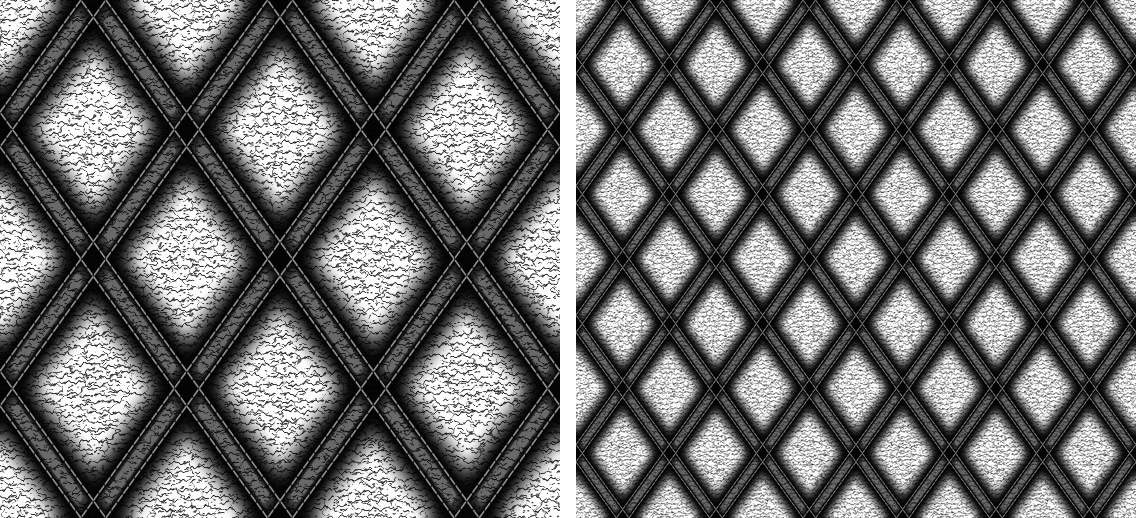
Left: one tile. Right: repeated 2 by 2.
This pattern is drawn by a Shadertoy shader. Its source:

```glsl
// Quilted leather: padded diamonds between crossing, double-stitched straps.
// Two diagonal coordinates give the lattice; wrapped cellular noise draws the
// fine creases, broken up by layered sines whose whole frequencies tile.

#define REPEATS vec2(3.0, 2.0)        // diamonds across and down
#define STITCH_OFFSET 0.067           // seam to strap axis, in lattice units
#define STITCH_HALF 0.0055
#define DASHES 16.0                   // stitches per strap segment
#define PAD_EDGE vec2(0.078, 0.285)   // where a pad leaves black, reaches white
#define COARSE_GRID vec2(26.0, 54.0)
#define FINE_GRID vec2(40.0, 92.0)
#define SPECK_GRID vec2(150.0, 190.0)
#define CREASE_HALF 0.0012            // in canvas heights
#define LATTICE_UNIT 0.29             // strap spacing in canvas heights

const float TAU = 6.2831853;

vec2 hash2(vec2 p) {
    vec3 q = fract(p.xyx * vec3(0.1031, 0.1030, 0.0973));
    q += dot(q, q.yzx + 33.33);
    return fract((q.xx + q.yz) * q.zy);
}

vec2 cellPoint(vec2 cell, vec2 grid) {
    return 0.1 + 0.8 * hash2(mod(cell, grid) + grid);
}

// Distance to the nearest cell border in canvas heights; steep borders recede.
float creaseDistance(vec2 uv, vec2 grid, float aspect) {
    vec2 p = uv * grid, base = floor(p), f = p - base;
    vec2 nearest = vec2(0.0), nearCell = vec2(0.0);
    float best = 9.0;
    for (int j = -1; j <= 1; j++)
    for (int i = -1; i <= 1; i++) {
        vec2 o = vec2(i, j);
        vec2 r = o + cellPoint(base + o, grid) - f;
        if (dot(r, r) < best) { best = dot(r, r); nearest = r; nearCell = o; }
    }
    float edge = 1.0;
    for (int j = -2; j <= 2; j++)
    for (int i = -2; i <= 2; i++) {
        vec2 o = nearCell + vec2(i, j);
        vec2 r = o + cellPoint(base + o, grid) - f;
        vec2 gap = r - nearest;
        if (dot(gap, gap) > 1e-5) {
            vec2 n = normalize(gap);
            vec2 slope = n * grid / vec2(aspect, 1.0);
            float steep = abs(slope.x) / length(slope);
            float d = dot(0.5 * (nearest + r), n) / length(slope);
            edge = min(edge, d + 0.001 * steep * steep);
        }
    }
    return edge;
}

float breakup(vec2 uv) {
    float a = sin(TAU * dot(uv, vec2(17, 23)) + 2.0 * sin(TAU * dot(uv, vec2(-9, 31))));
    float b = sin(TAU * dot(uv, vec2(41, -29)) + 2.0 * sin(TAU * dot(uv, vec2(13, 37))));
    return a + b;
}

float creases(vec2 uv, float aspect, float px) {
    // Ripple the borders so that they look torn rather than straight
    vec2 w = uv;
    w.y += 0.0022 * sin(TAU * dot(uv, vec2(47, 19))) + 0.0010 * sin(TAU * dot(uv, vec2(113, -31)));
    w.x += 0.0025 * sin(TAU * dot(uv, vec2(-11, 59)));
    float soft = 0.7 * px, grit = breakup(uv);
    float coarse = 1.0 - smoothstep(CREASE_HALF - soft, CREASE_HALF + soft, creaseDistance(w, COARSE_GRID, aspect));
    float fine = 1.0 - smoothstep(CREASE_HALF - soft, CREASE_HALF + soft, creaseDistance(w + 0.37, FINE_GRID, aspect));
    coarse *= smoothstep(-0.9, -0.4, grit);
    fine *= smoothstep(0.2, 0.6, -grit) * 0.9;

    // Scattered specks, one per chosen cell
    vec2 p = uv * SPECK_GRID, cell = mod(floor(p), SPECK_GRID);
    vec2 pick = hash2(cell + 71.0);
    vec2 off = (fract(p) - 0.35 - 0.3 * pick.yx) / SPECK_GRID * vec2(0.7 * aspect, 1.0);
    float speck = 1.0 - smoothstep(CREASE_HALF - soft, CREASE_HALF + soft, length(off));
    return max(max(coarse, fine), speck * step(0.9, pick.x));
}

// One strap direction: x is the offset across it, y the offset along it
float strapTone(vec2 s) {
    float body = 1.0 - smoothstep(0.028, 0.064, s.x);
    float face = 0.27 * body * smoothstep(0.045, 0.15, s.y);
    float capsule = length(vec2(s.x, max(0.17 - s.y, 0.0)));
    return face + 0.14 * (1.0 - smoothstep(0.032, 0.042, capsule));
}

float stitchTone(vec2 s, float along, float px) {
    float soft = 0.6 * px / LATTICE_UNIT;
    float line = 1.0 - smoothstep(STITCH_HALF - soft, STITCH_HALF + soft, abs(s.x - STITCH_OFFSET));
    float dash = 1.0 - smoothstep(0.36, 0.46, abs(fract(along * DASHES) - 0.5));
    return line * mix(0.18, 0.56, dash);
}

void mainImage(out vec4 fragColor, in vec2 fragCoord) {
    vec2 uv = fragCoord / iResolution.xy;
    float aspect = iResolution.x / iResolution.y, px = 1.0 / iResolution.y;

    // Diagonal lattice: straps run where either coordinate is zero
    vec2 p = uv * REPEATS;
    vec2 diagonal = fract(vec2(p.x + p.y, p.x - p.y)) - 0.5;
    vec2 s = abs(diagonal);

    // Pads swell from black seams to a white crown
    vec2 rise = smoothstep(PAD_EDGE.x, PAD_EDGE.y, s);
    float tone = 0.02 + 0.97 * pow(rise.x * rise.y, 0.85);
    tone = max(tone, max(strapTone(s), strapTone(s.yx)));

    tone *= 1.0 - 0.88 * creases(uv, aspect, px);
    tone = max(tone, max(stitchTone(s, diagonal.y, px), stitchTone(s.yx, diagonal.x, px)));
    fragColor = vec4(vec3(tone), 1.0);
}
```
